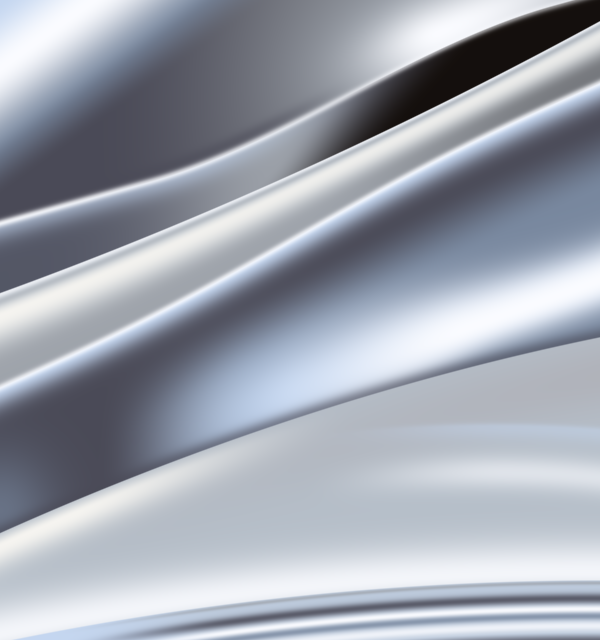
Give the GLSL for this background, as a WebGL 2 fragment shader.

```glsl
#version 300 es
precision highp float;
// Folded sheets of polished steel crossing the canvas on a rising diagonal.
// Each fold edge is a curve y = f(x); sheets are stacked from top to bottom,
// and every sheet is shaded by soft ridges measured from its own edges.
uniform vec2 u_resolution;
out vec4 fragColor;

const vec3 BLACK = vec3(0.08, 0.06, 0.05);
const vec3 DARK  = vec3(0.29, 0.29, 0.34);
const vec3 STEEL = vec3(0.47, 0.53, 0.62);
const vec3 GREY  = vec3(0.62, 0.64, 0.67);
const vec3 SILVER = vec3(0.71, 0.745, 0.785);
const vec3 ICE   = vec3(0.77, 0.84, 0.94);
const vec3 WHITE = vec3(0.98, 0.985, 1.0);
const vec3 WARM  = vec3(0.96, 0.955, 0.94);

// Soft ridge around d = 0, with its own width above and below.
float ridge(float d, float above, float below) {
  float k = d / (d > 0.0 ? above : below);
  return exp(-k * k);
}

float glow(float d, float width) { return ridge(d, width, width); }

// Smooth coverage of everything beneath an edge.
float beneath(float edge, float y, float soft) {
  return smoothstep(-soft, soft, edge - y);
}

// Fold edges, from the top one to the bottom rim.
float foldEdge(float x) { return 0.651 + 0.26 * x + 0.1 * smoothstep(0.25, 0.92, x); }
float tubeTop(float x) { return 0.542 + 0.34 * x + 0.085 * x * x; }
float tubeBase(float x) { return 0.3945 + 0.4755 * x - 0.009 * sin(6.2832 * x); }
float apronEdge(float x) { return 0.167 + 0.42 * x - 0.114 * x * x; }
float rimEdge(float x) { return 0.093 - 0.097 * (1.0 - x) * (1.0 - x); }

// Dark upper sheet with a pale corner and a bright flare.
vec3 upperSheet(vec2 p, float edge) {
  vec3 c = mix(DARK, vec3(0.46, 0.47, 0.5), smoothstep(0.15, 0.6, p.x));
  float corner = p.y - 0.753 - 0.684 * p.x;
  c = mix(c, STEEL, smoothstep(-0.06, 0.04, corner));
  c = mix(c, mix(WHITE, ICE, smoothstep(0.14, 0.25, corner)), smoothstep(0.0, 0.14, corner));
  vec2 q = p - vec2(0.73, 0.948);
  vec2 axis = normalize(vec2(1.0, 0.38));
  float along = dot(q, axis);
  float across = axis.x * q.y - axis.y * q.x;
  c = mix(c, SILVER, 0.75 * ridge(along, 0.45, 0.24) * glow(across, 0.13));
  c = mix(c, WHITE, ridge(along, 0.3, 0.12) * ridge(across, 0.052, 0.07));
  return mix(c, DARK, 0.5 * glow(p.y - edge - 0.014, 0.012) * (1.0 - smoothstep(0.4, 0.6, p.x)));
}

// Hollow under the fold: blue shadow, a grey sheen, then near black.
vec3 hollow(vec2 p, float edge) {
  vec3 c = mix(DARK, STEEL, 0.2 * (1.0 - p.x));
  c = mix(c, GREY, ridge(p.x - 0.46, 0.14, 0.2) * 0.95);
  float slant = p.x - 0.96 * (p.y - 0.753);
  c = mix(c, BLACK, smoothstep(0.47, 0.62, slant));
  float lip = ridge(p.y - edge, 0.01, 0.026) * (1.0 - smoothstep(0.3, 0.65, p.x));
  return mix(c, ICE, 0.65 * lip);
}

// Rounded tube; t runs from 0 at its top to 1 at its base.
vec3 tube(vec2 p, float t) {
  vec3 body = mix(GREY, vec3(0.46, 0.47, 0.49), smoothstep(0.5, 1.0, p.x));
  vec3 c = mix(SILVER, body, smoothstep(0.2, 0.75, t));
  c = mix(c, WARM, ridge(t - 0.24, 0.27, 0.13) * mix(1.0, 0.8, p.x));
  c = mix(c, GREY, 0.4 * glow(t - 0.08, 0.05));
  return mix(c, WHITE, 0.75 * glow(t - 0.01, 0.045));
}

// Broad valley with a dark fold and a widening streak of light.
vec3 valley(vec2 p, float edge, float floorEdge) {
  float depth = edge - p.y;
  float lit = smoothstep(0.16, 0.42, p.x);
  vec3 c = mix(DARK, STEEL, lit * smoothstep(0.055, 0.17, depth));
  c = mix(c, STEEL, 0.65 * glow(length(p - vec2(0.0, 0.2)), 0.09));
  float streak = p.y - 0.562 + 0.34 * (1.0 - p.x);
  float above = mix(0.095, 0.05, smoothstep(0.35, 1.0, p.x));
  float below = mix(0.11, 0.04, smoothstep(0.3, 0.85, p.x));
  float light = ridge(streak, above, below);
  c = mix(c, ICE, light * smoothstep(0.16, 0.5, p.x));
  c = mix(c, WHITE, light * smoothstep(0.4, 0.78, p.x));
  c = mix(c, DARK, 0.6 * glow(p.y - floorEdge, 0.014));
  return mix(c, ICE, exp(-depth * depth / 0.0009));
}

// Pale lower apron with faint bands and a bright slope above the rim.
vec3 apron(vec2 p, float edge, float rim) {
  float depth = edge - p.y;
  vec3 c = mix(SILVER, vec3(0.69, 0.7, 0.73), glow(depth - 0.06, 0.06) * p.x);
  c = mix(c, WARM, ridge(depth - 0.02, 0.035, 0.016) * (1.0 - smoothstep(0.1, 0.6, p.x)));
  float bend = (p.x - 0.82) * (p.x - 0.82);
  float right = smoothstep(0.5, 0.85, p.x);
  c = mix(c, ICE, 0.45 * right * ridge(p.y - 0.333 + 0.2 * bend, 0.006, 0.02));
  c = mix(c, WHITE, 0.6 * right * glow(p.y - 0.262 + 0.25 * bend, 0.026));
  return mix(c, WHITE, 0.9 * ridge(p.y - rim - 0.012, 0.05, 0.03));
}

// Stacked bright and dark lines of the bottom rim.
vec3 rimLines(vec2 p, float depth) {
  vec3 c = mix(ICE, SILVER, 0.5);
  c = mix(c, GREY, 0.7 * glow(depth - 0.004, 0.003));
  c = mix(c, DARK, 0.85 * glow(depth - 0.028, 0.008));
  c = mix(c, WHITE, glow(depth - 0.045, 0.006));
  c = mix(c, STEEL, 0.8 * glow(depth - 0.056, 0.006));
  c = mix(c, WHITE, 0.8 * glow(depth - 0.071, 0.008));
  c = mix(c, DARK, 0.8 * smoothstep(0.08, 0.095, depth));
  return mix(ICE, c, smoothstep(0.08, 0.4, p.x));
}

void main() {
  vec2 p = gl_FragCoord.xy / u_resolution;
  float soft = max(0.0016, 1.0 / u_resolution.y);
  float fold = foldEdge(p.x), top = tubeTop(p.x), base = tubeBase(p.x);
  float skirt = apronEdge(p.x), rim = rimEdge(p.x);

  // Stack the sheets, each covering what lies beneath its edge.
  vec3 c = mix(upperSheet(p, fold), hollow(p, fold), beneath(fold, p.y, soft));
  c = mix(c, WHITE, mix(0.9, 0.5, p.x) * glow(p.y - fold, 0.006));
  c = mix(c, tube(p, (top - p.y) / (top - base)), beneath(top, p.y, soft));
  c = mix(c, valley(p, base, skirt), beneath(base, p.y, soft));
  c = mix(c, WHITE, 0.8 * glow(p.y - base, 0.006));
  c = mix(c, apron(p, skirt, rim), beneath(skirt, p.y, soft));
  c = mix(c, rimLines(p, rim - p.y), beneath(rim, p.y, soft));
  fragColor = vec4(c, 1.0);
}
```
